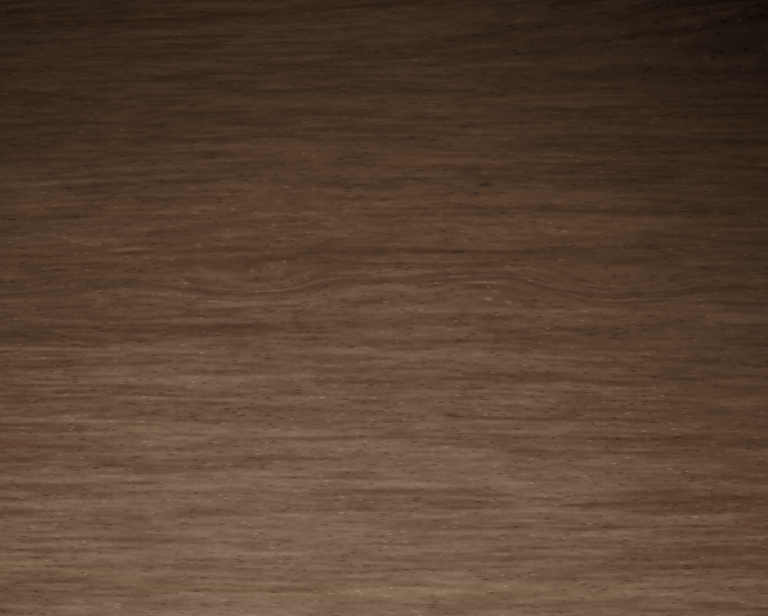
A Shadertoy shader for this texture:

```glsl
#define DARK vec3(0.18, 0.128, 0.09)
#define MID vec3(0.36, 0.262, 0.19)
#define LIGHT vec3(0.48, 0.39, 0.31)
#define BAND_CONTRAST 0.06
#define FIBRE_CONTRAST 0.155
#define LINE_CONTRAST 0.026
#define PORE_CONTRAST 0.06
#define FIGURE_HEIGHT 0.535
#define WAVE_SIZE 0.026

float hash(vec2 p) {
    return fract(sin(dot(p, vec2(12.9898, 78.233))) * 43758.5453);
}

float noise(vec2 p) {
    vec2 i = floor(p), f = fract(p);
    f = f * f * (3.0 - 2.0 * f);
    return mix(mix(hash(i), hash(i + vec2(1, 0)), f.x),
               mix(hash(i + vec2(0, 1)), hash(i + vec2(1, 1)), f.x), f.y);
}

// Noise centred on zero
float wave(vec2 p) {
    return noise(p) - 0.5;
}

// Stretched noise whose rows are shifted, so that streaks end at random places
float streaks(vec2 p) {
    float row = floor(p.y), f = fract(p.y);
    float below = noise(vec2(p.x + 31.0 * hash(vec2(row, 3.0)), row));
    float above = noise(vec2(p.x + 31.0 * hash(vec2(row + 1.0, 3.0)), row + 1.0));
    return mix(below, above, smoothstep(0.0, 1.0, f)) - 0.5;
}

float bump(float d, float width) {
    return exp(-d * d / (width * width));
}

// Height of a point within the flowing layers of the wood
float grainHeight(vec2 p) {
    float h = p.y + WAVE_SIZE * wave(vec2(p.x * 1.6, p.y * 3.0));
    h += 0.005 * wave(p * vec2(5.0, 12.0));
    float figure = bump(p.y - FIGURE_HEIGHT, 0.03);
    h += figure * (0.036 * wave(vec2(p.x * 5.0 + 3.0, p.y * 9.0))
                 + 0.013 * wave(vec2(p.x * 13.0, p.y * 20.0)));
    // Slanted layers near the top edge
    h -= 0.09 * (p.x - 0.6) * smoothstep(0.86, 1.0, p.y);
    return h;
}

// Thin dashes scattered in stretched cells
float pores(vec2 p, vec2 cells, float density) {
    vec2 q = p * cells;
    q.x += 7.0 * hash(vec2(floor(q.y), 2.0));
    vec2 id = floor(q), f = fract(q) - 0.5;
    float size = 0.18 + 0.3 * hash(id + 9.0);
    float dash = smoothstep(size, size * 0.2, abs(f.x)) * smoothstep(0.5, 0.08, abs(f.y));
    return dash * step(1.0 - density, hash(id)) * (0.4 + 0.6 * hash(id + 5.0));
}

// Small dark knots with tapered ends
float knots(vec2 p) {
    float sum = 0.0;
    for (int i = 0; i < 4; i++) {
        float n = float(i);
        vec2 centre = vec2(0.44 + 0.36 * fract(n * 0.618 + 0.97), 0.70 - 0.125 * n);
        vec2 d = (p - centre) / vec2(0.010, 0.004);
        sum += exp(-dot(d, d)) * (0.3 + 0.7 * hash(vec2(n, 4.0)));
    }
    return sum;
}

// Light falls off towards the top and the sides
float lighting(vec2 p) {
    float level = mix(0.497, 0.212, p.y);
    level += 0.035 * sin(3.14159 * p.y);
    float side = p.x - 0.52;
    level -= side * side * (side > 0.0 ? 0.18 : 0.17);
    level -= 0.03 * smoothstep(0.65, 1.25, p.x) * p.y;
    return level;
}

vec3 woodColour(float level) {
    vec3 low = mix(DARK, MID, (level - 0.18) / 0.18);
    return max(mix(low, mix(MID, LIGHT, (level - 0.36) / 0.12), step(0.36, level)), 0.0);
}

void mainImage(out vec4 fragColor, in vec2 fragCoord) {
    vec2 p = fragCoord / iResolution.y;
    p.x *= 1.25 * iResolution.y / iResolution.x;
    float h = grainHeight(p);

    // Broad bands and short fine fibres
    float bands = 0.5 * wave(vec2(p.x * 1.4, h * 24.0))
                + 0.5 * streaks(vec2(p.x * 2.5, h * 66.0));
    float fibres = 0.3 * streaks(vec2(p.x * 5.0, h * 115.0))
                 + 0.4 * streaks(vec2(p.x * 13.0, h * 190.0))
                 + 0.3 * streaks(vec2(p.x * 45.0, h * 230.0));
    float grain = BAND_CONTRAST * bands + FIBRE_CONTRAST * fibres;

    // Faint growth lines: slow darkening with a sharper edge
    float ring = fract(h * 30.0 + 1.8 * noise(vec2(p.x * 0.8, h * 9.0)));
    float line = smoothstep(0.6, 0.9, ring) * smoothstep(1.0, 0.93, ring);
    float strength = smoothstep(0.35, 0.8, noise(vec2(p.x * 3.5, h * 23.0)));
    strength += 0.6 * bump(p.y - FIGURE_HEIGHT, 0.03);
    grain -= LINE_CONTRAST * (line - 0.15) * strength;

    // Pores, pale flecks and knots
    grain -= PORE_CONTRAST * (pores(vec2(p.x, h), vec2(48.0, 215.0), 0.2) - 0.03);
    grain += 1.2 * PORE_CONTRAST * pores(vec2(p.x + 0.37, h), vec2(60.0, 225.0), 0.06);
    grain -= 0.12 * knots(p);
    grain += 0.026 * wave(p * vec2(170.0, 270.0));

    float light = lighting(p);
    float level = light + grain * mix(0.65, 1.1, smoothstep(0.18, 0.4, light));
    vec3 colour = woodColour(level);
    // Warmer streaks follow the bands
    colour += vec3(0.008, 0.0, -0.008) * wave(vec2(p.x * 1.5, h * 30.0 + 40.0));
    fragColor = vec4(clamp(colour, 0.0, 1.0), 1.0);
}
```
